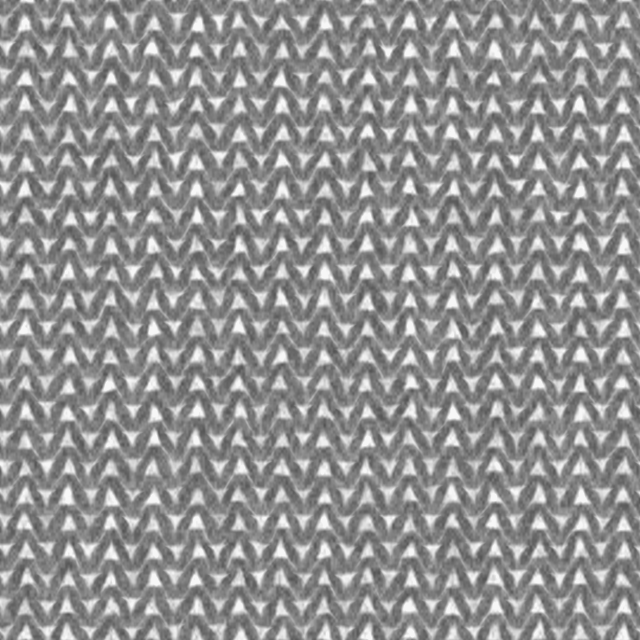
Write a Shadertoy shader that draws this texture.

```glsl
const vec2 STITCHES = vec2(15.0, 23.0);
const vec2 FIRST_STITCH = vec2(0.61, -0.04);
const float ROW_START = -0.2;       // lowest height inside one stitch
const float STRAND_SLOPE = 2.3;
const float SEAM_HEIGHT = 0.32;
const vec3 DARK_YARN = vec3(0.445);
const vec3 LIGHT_YARN = vec3(0.55);
const vec3 OPENING = vec3(0.97);

float hash(vec2 p) {
    vec3 q = fract(vec3(p.xyx) * 0.1031);
    q += dot(q, q.yzx + 33.33);
    return fract((q.x + q.y) * q.z);
}

float valueNoise(vec2 p) {
    vec2 cell = floor(p);
    vec2 f = fract(p);
    f = f * f * (3.0 - 2.0 * f);
    float low = mix(hash(cell), hash(cell + vec2(1.0, 0.0)), f.x);
    float high = mix(hash(cell + vec2(0.0, 1.0)), hash(cell + 1.0), f.x);
    return mix(low, high, f.y);
}

// Soft stem with a flared foot: foot at y = 0, tip at y = height
float flare(vec2 p, float height, float stem, float foot, float curve) {
    float taper = 1.0 - clamp(p.y / height, 0.0, 1.0);
    float halfWidth = stem + foot * pow(taper, curve);
    float sides = 1.0 - smoothstep(-0.06, 0.06, abs(p.x) - halfWidth);
    float base = smoothstep(-0.1, 0.1, p.y);
    float tip = 1.0 - smoothstep(height * 0.45, height * 1.12, p.y);
    return sides * base * tip;
}

// Small shift of an opening, different for every stitch
vec2 stitchShift(vec2 id) {
    return (vec2(hash(id + 7.0), hash(id + 61.0)) - 0.5) * vec2(0.06, 0.12);
}

// Short slanted strands, fading towards the valley between columns
vec3 strands(vec2 p, float wear) {
    float side = abs(p.x);
    float phase = p.y + STRAND_SLOPE * side - SEAM_HEIGHT;
    float seamDistance = abs(fract(phase + 0.5) - 0.5);
    vec3 yarn = mix(LIGHT_YARN, DARK_YARN, smoothstep(0.0, 0.36, seamDistance));
    float seam = 1.0 - smoothstep(0.0, 0.14, seamDistance);
    float valley = smoothstep(0.3, 0.5, side);
    return yarn + seam * 0.15 * wear * wear + valley * 0.06;
}

void mainImage(out vec4 fragColor, in vec2 fragCoord) {
    vec2 uv = fragCoord / iResolution.xy;

    // Gentle unevenness of the knit
    vec2 wobble = vec2(valueNoise(uv * 38.0), valueNoise(uv * 38.0 + 90.0)) - 0.5;
    vec2 knit = uv * STITCHES - FIRST_STITCH + wobble * vec2(0.09, 0.16);

    float row = floor(knit.y - ROW_START);
    float height = knit.y - row;
    float column = floor(knit.x + 0.5);
    float gapColumn = floor(knit.x);
    vec2 uprightId = vec2(column, row) + 20.0;
    vec2 invertedId = vec2(gapColumn, row) + 140.0;
    vec2 upright = vec2(knit.x - column, height);
    vec2 inverted = vec2(knit.x - gapColumn - 0.5, 0.47 - height);

    vec3 color = strands(upright, valueNoise(uv * 75.0 + 30.0));

    // Fibre grain, fine and slightly upright
    float grain = valueNoise(uv * vec2(270.0, 200.0)) - 0.5;
    float fuzz = valueNoise(uv * vec2(140.0, 95.0) + 400.0) - 0.5;
    color += grain * 0.13 + fuzz * 0.13;

    // Bright openings between strands
    float uprightLight = flare(upright + stitchShift(uprightId), 0.7, 0.04, 0.14, 1.5);
    float invertedLight = flare(inverted + stitchShift(invertedId), 0.58, 0.045, 0.17, 3.2);
    uprightLight *= mix(0.75, 1.1, hash(uprightId));
    invertedLight *= mix(0.55, 0.95, hash(invertedId));
    float light = max(uprightLight, invertedLight);
    light *= 0.95 + 0.3 * grain + 0.4 * fuzz;
    color = mix(color, OPENING, clamp(light, 0.0, 1.0));

    fragColor = vec4(clamp(color, 0.0, 1.0), 1.0);
}
```
